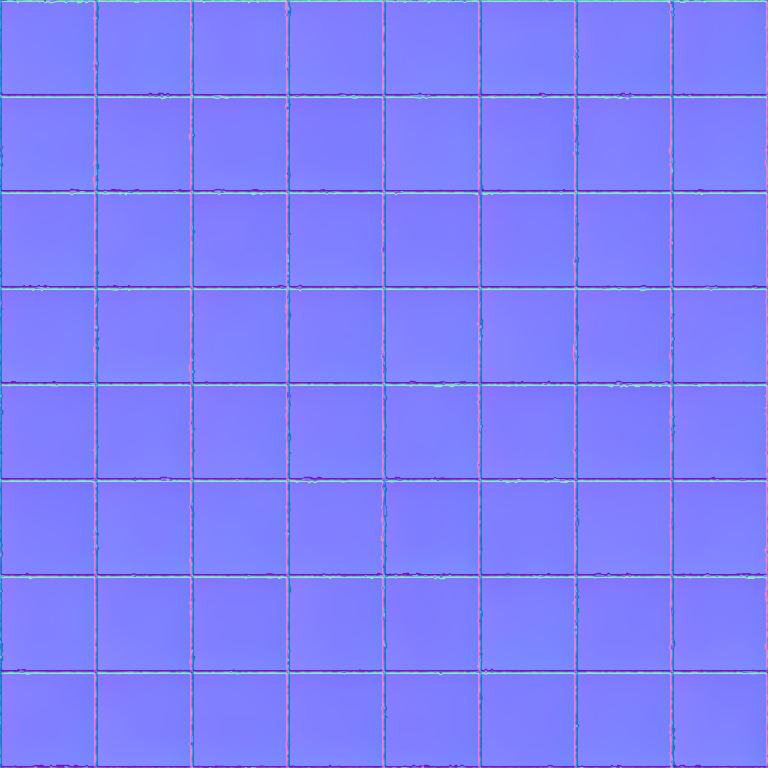
This texture map is drawn by a WebGL 1 fragment shader. Its source:

```glsl
precision highp float;
// Normal map of an 8 by 8 grid of square, slightly dished tiles with bevelled, chipped edges.

uniform vec2 u_resolution;

const float TILES = 8.0;          // repeats across and down
const float CORNER_RADIUS = 0.03; // lengths below are in tile widths
const float GROUT_EDGE = 0.005;
const float BEVEL_EDGE = 0.021;
const float BEVEL_SLOPE = 1.75;

float hash(vec2 p) {
  vec3 q = fract(vec3(p.xyx) * 0.1031);
  q += dot(q, q.yzx + 33.33);
  return fract((q.x + q.y) * q.z);
}

// Value noise on a lattice that wraps after a whole number of cells.
float wrappedNoise(vec2 uv, float period, float seed) {
  vec2 p = uv * period;
  vec2 cell = floor(p);
  vec2 f = fract(p);
  vec2 w = f * f * (3.0 - 2.0 * f);
  vec2 lo = mod(cell, period) + seed;
  vec2 hi = mod(cell + 1.0, period) + seed;
  return mix(mix(hash(lo), hash(vec2(hi.x, lo.y)), w.x),
             mix(hash(vec2(lo.x, hi.y)), hash(hi), w.x), w.y);
}

vec2 noisePair(vec2 uv, float period, float seed) {
  return vec2(wrappedNoise(uv, period, seed),
              wrappedNoise(uv, period, seed + 371.0)) - 0.5;
}

// Distance inward from the rounded tile border; f is centred on the tile.
float borderDistance(vec2 f, float radius) {
  vec2 q = abs(f) - 0.5 + radius;
  return radius - length(max(q, 0.0)) - min(max(q.x, q.y), 0.0);
}

// Unit direction pointing out of the tile through its nearest border.
vec2 outwardDirection(vec2 f, float radius) {
  vec2 q = abs(f) - 0.5 + radius;
  vec2 side = q.x > q.y ? vec2(1.0, 0.0) : vec2(0.0, 1.0);
  vec2 d = min(q.x, q.y) > 0.0 ? normalize(q) : side;
  return d * vec2(f.x < 0.0 ? -1.0 : 1.0, f.y < 0.0 ? -1.0 : 1.0);
}

// Shallow dish whose strength and tilt differ from tile to tile.
vec2 dishSlope(vec2 f, vec2 cell) {
  vec2 strength = vec2(hash(cell + 11.0), hash(cell + 47.0));
  vec2 tilt = vec2(hash(cell + 83.0), hash(cell + 129.0)) - 0.5;
  vec2 edge = 2.0 * f;
  return -edge * edge * edge * mix(vec2(0.03), vec2(0.10), strength)
         - edge * 0.015 + tilt * 0.03;
}

// Sparse chips, in tile widths, that push the border inward.
float chipDepth(vec2 uv) {
  float patches = smoothstep(0.60, 0.80, wrappedNoise(uv, 56.0, 201.0));
  float chips = smoothstep(0.55, 0.85, wrappedNoise(uv, 256.0, 509.0));
  return 0.013 * patches * chips;
}

vec3 encodeNormal(vec2 slope) {
  return normalize(vec3(slope, 1.0)) * 0.5 + 0.5;
}

float coverage(float edge, float x, float pixel) {
  return clamp((x - edge) / pixel + 0.5, 0.0, 1.0);
}

void main() {
  vec2 uv = gl_FragCoord.xy / u_resolution;
  float pixel = TILES / min(u_resolution.x, u_resolution.y);
  vec2 cell = floor(uv * TILES);
  vec2 f = fract(uv * TILES) - 0.5;

  // Tile face with broad, soft unevenness
  vec2 face = dishSlope(f, cell) + noisePair(uv, 20.0, 17.0) * 0.04;

  // Worn bevel and rough grout
  float inset = borderDistance(f, CORNER_RADIUS) - chipDepth(uv);
  vec2 roughness = noisePair(uv, 256.0, 643.0);
  vec2 bevel = outwardDirection(f, CORNER_RADIUS) * BEVEL_SLOPE + roughness * 0.25;
  vec2 grout = roughness * 0.9;

  vec3 color = mix(encodeNormal(grout), encodeNormal(bevel),
                   coverage(GROUT_EDGE, inset, pixel));
  color = mix(color, encodeNormal(face), coverage(BEVEL_EDGE, inset, pixel));
  gl_FragColor = vec4(color, 1.0);
}
```
